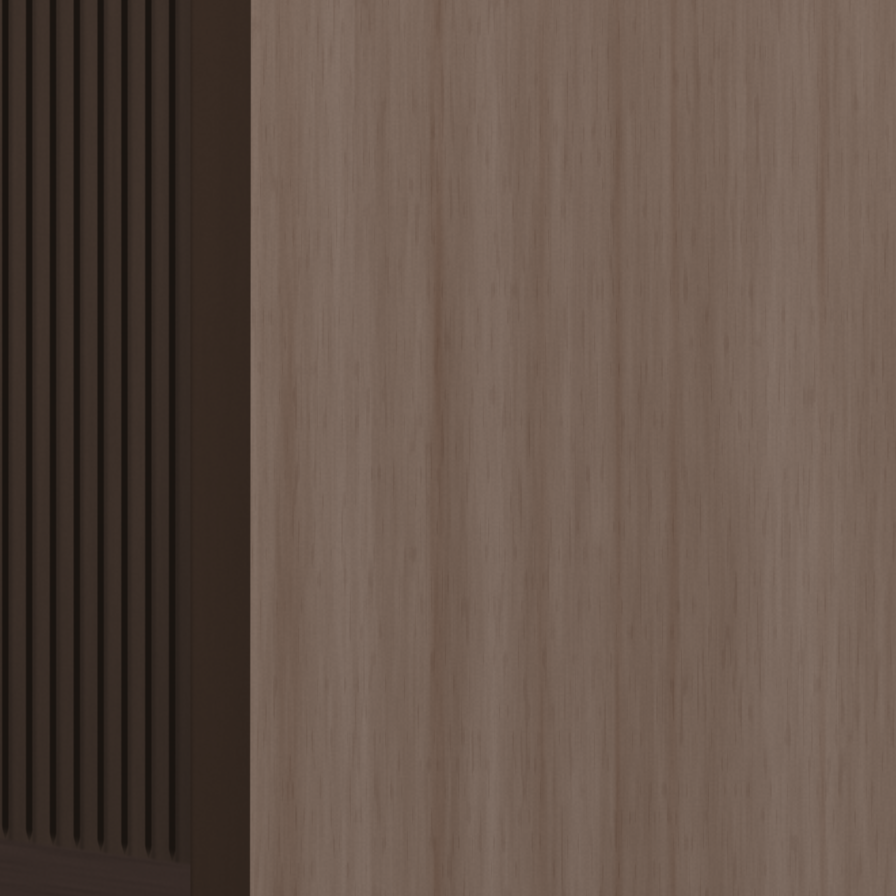
A Shadertoy shader for this texture:

```glsl
// Dark fluted slats and a shaded return beside a pale, vertically grained wood panel.
#define SLAT_PITCH 0.0266
#define FIRST_GROOVE 0.0060
#define GROOVE_HALF 0.0036
#define RETURN_LEFT 0.2125
#define PANEL_LEFT 0.2800
#define PANEL_COLOR vec3(0.462, 0.388, 0.342)
#define SLAT_COLOR vec3(0.236, 0.188, 0.160)
#define GROOVE_COLOR vec3(0.100, 0.078, 0.062)
#define RETURN_COLOR vec3(0.203, 0.155, 0.126)
#define FLOOR_COLOR vec3(0.208, 0.164, 0.148)
#define GRAIN_AMOUNT 0.085

float hash(vec2 p) {
    vec3 q = fract(vec3(p.xyx) * 0.1031);
    q += dot(q, q.yzx + 33.33);
    return fract((q.x + q.y) * q.z);
}

float noise(vec2 p) {
    vec2 cell = floor(p), f = fract(p);
    f = f * f * (3.0 - 2.0 * f);
    float low = mix(hash(cell), hash(cell + vec2(1, 0)), f.x);
    float high = mix(hash(cell + vec2(0, 1)), hash(cell + vec2(1, 1)), f.x);
    return mix(low, high, f.y);
}

// Octaves of long fibres, from broad bands to fine pores; centred on zero.
float woodGrain(vec2 uv) {
    float sum = 0.0, weight = 0.34;
    vec2 scale = vec2(22.0, 0.7);
    for (int i = 0; i < 5; i++) {
        sum += weight * (noise(uv * scale + float(i) * 17.3) - 0.5);
        scale *= vec2(2.1, 2.4);
        weight *= 0.88;
    }
    return sum;
}

float band(float x, float center, float width) {
    float d = (x - center) / width;
    return exp(-d * d);
}

vec3 panel(vec2 uv) {
    float grain = woodGrain(uv);
    vec3 color = PANEL_COLOR * mix(0.975, 1.025, uv.y);
    color += GRAIN_AMOUNT * grain * vec3(0.90, 1.0, 1.05);

    // Broad pale figure and narrow reddish seams
    float pale = band(uv.x, 0.39, 0.035) + band(uv.x, 0.55, 0.030)
               + band(uv.x, 0.645, 0.022) + band(uv.x, 0.87, 0.045);
    color += 0.014 * pale * vec3(0.9, 1.0, 1.15);
    float seams = band(uv.x, 0.488, 0.007) + 0.6 * band(uv.x, 0.605, 0.007)
                + 0.8 * band(uv.x, 0.690, 0.004) + 0.9 * band(uv.x, 0.752, 0.005)
                + 0.8 * band(uv.x, 0.918, 0.005) + 0.5 * band(uv.x, 0.325, 0.012);
    float wear = 0.5 + noise(uv * vec2(160.0, 7.0));
    color -= 0.030 * seams * wear * vec3(0.75, 1.0, 1.1);

    // Short pores and a worn left edge
    float pores = smoothstep(0.70, 0.95, noise(uv * vec2(330.0, 34.0)));
    color -= 0.022 * pores * vec3(0.9, 1.0, 1.0);
    color += 0.018 * band(uv.x, PANEL_LEFT + 0.004, 0.006);
    return color;
}

vec3 slats(vec2 uv, float pixel) {
    float phase = mod(uv.x - FIRST_GROOVE + 0.5 * SLAT_PITCH, SLAT_PITCH) - 0.5 * SLAT_PITCH;
    float floorLine = 0.064 - 0.135 * uv.x;

    // Each groove narrows to a point just above the floor
    float taper = smoothstep(-0.004, 0.016, uv.y - floorLine);
    float halfWidth = GROOVE_HALF * taper;
    float soft = max(pixel, 0.0014);
    float groove = (1.0 - smoothstep(halfWidth - soft, halfWidth + soft, abs(phase))) * taper;
    groove *= 1.0 - smoothstep(0.196, 0.204, uv.x);

    vec3 color = SLAT_COLOR * mix(0.90, 1.04, smoothstep(0.0, 0.8, uv.y));
    color *= 1.0 - 0.12 * smoothstep(0.16, RETURN_LEFT, uv.x);
    color *= 1.0 + 0.10 * woodGrain(uv + 3.0);
    color *= 1.0 - 0.16 * band(phase, 0.0055, 0.0030);
    color = mix(color, GROOVE_COLOR, groove);

    vec3 ground = FLOOR_COLOR * (0.96 + 0.10 * noise(vec2(uv.x * 12.0, (uv.y - floorLine) * 240.0)));
    float aboveFloor = smoothstep(-0.002 - pixel, 0.002 + pixel, uv.y - floorLine);
    return mix(ground, color, aboveFloor);
}

vec3 shadedReturn(vec2 uv) {
    float across = (uv.x - RETURN_LEFT) / (PANEL_LEFT - RETURN_LEFT);
    vec3 color = RETURN_COLOR * mix(1.03, 0.97, across);
    color *= mix(0.95, 1.06, uv.y);
    color *= 1.0 + 0.05 * woodGrain(uv + 9.0);
    return color * (1.0 - 0.15 * band(uv.x, RETURN_LEFT, 0.003));
}

void mainImage(out vec4 fragColor, in vec2 fragCoord) {
    vec2 uv = fragCoord / iResolution.xy;
    float pixel = 1.0 / iResolution.x;
    float edge = max(pixel, 0.0012);

    vec3 color = slats(uv, pixel);
    color = mix(color, shadedReturn(uv), smoothstep(-edge, edge, uv.x - RETURN_LEFT));
    float panelEdge = PANEL_LEFT - 0.001 * (1.0 - uv.y);
    color = mix(color, panel(uv), smoothstep(-edge, edge, uv.x - panelEdge));

    // Fine surface speckle, gentler in the dark
    float speckle = noise(uv * 420.0) - 0.5;
    color *= 1.0 + 0.035 * speckle;
    fragColor = vec4(color, 1.0);
}
```
